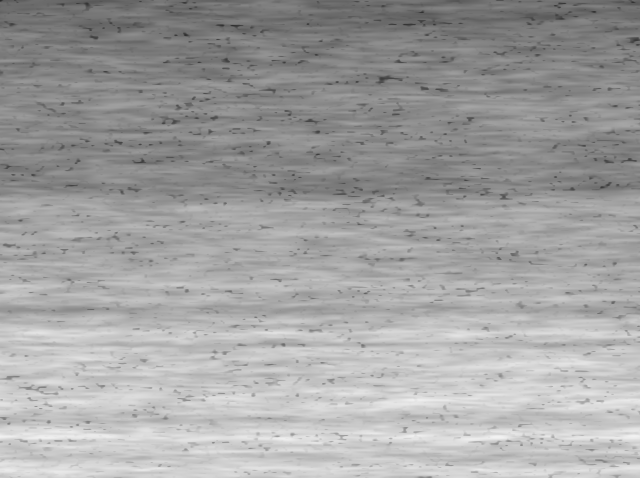
Give the GLSL for this texture, as a WebGL 2 fragment shader.

```glsl
#version 300 es
precision highp float;

uniform vec2 u_resolution;
out vec4 outColor;

#define FIBRE_SCALE vec2(38.0, 210.0)
#define STREAK_SCALE vec2(13.0, 125.0)
#define CLUSTER_SCALE vec2(17.0, 80.0)
#define DOT_SCALE vec2(130.0, 225.0)
#define PATCH_SCALE vec2(4.0, 22.0)
#define FIBRE_GAIN 0.045
#define STREAK_GAIN 0.050
#define CLUSTER_GAIN 0.032
#define DOT_GAIN 0.230
#define PATCH_GAIN 0.016
#define ROW_GAIN 0.018
#define BAND_COUNT 11

// Horizontal bands: height, half width, brightness change
const vec3 BANDS[BAND_COUNT] = vec3[](
  vec3(0.403, 0.010,  0.045), vec3(0.352, 0.013, -0.085),
  vec3(0.302, 0.011,  0.050), vec3(0.279, 0.006, -0.060),
  vec3(0.212, 0.008, -0.045), vec3(0.176, 0.007,  0.025),
  vec3(0.157, 0.006,  0.040), vec3(0.125, 0.014, -0.075),
  vec3(0.087, 0.008,  0.080), vec3(0.046, 0.012, -0.055),
  vec3(0.018, 0.007,  0.045));

float hash(vec2 p) {
  return fract(sin(dot(p, vec2(127.1, 311.7))) * 43758.5453);
}

// Smooth noise along one row, shifted so that rows never line up
float rowNoise(float x, float row) {
  x += 50.0 * hash(vec2(7.0, row));
  float cell = floor(x);
  float f = fract(x);
  f = f * f * (3.0 - 2.0 * f);
  return mix(hash(vec2(cell, row)), hash(vec2(cell + 1.0, row)), f);
}

// Noise in -1..1 built from blended rows
float noise(vec2 p) {
  float row = floor(p.y);
  float f = fract(p.y);
  f = f * f * (3.0 - 2.0 * f);
  return 2.0 * mix(rowNoise(p.x, row), rowNoise(p.x, row + 1.0), f) - 1.0;
}

// One minus a smooth step: rises as y falls
float below(float low, float high, float y) {
  return 1.0 - smoothstep(low, high, y);
}

// Broad vertical gradient with a soft shelf near y = 0.59
float baseTone(float y, float shelfShift) {
  float tone = 0.410 + 0.125 * below(0.77, 1.03, y);
  tone -= 0.025 * below(0.61, 0.72, y);
  tone += 0.120 * below(0.570, 0.607, y + shelfShift);
  return tone + 0.165 * below(0.17, 0.50, y);
}

float bandTone(float y) {
  float tone = 0.0;
  for (int i = 0; i < BAND_COUNT; i++) {
    float d = (y - BANDS[i].x) / BANDS[i].y;
    tone += BANDS[i].z * exp(-d * d);
  }
  return tone;
}

void main() {
  vec2 uv = gl_FragCoord.xy / u_resolution;

  // Large shapes
  float shelfShift = 0.007 * noise(vec2(uv.x * 4.0, 3.0));
  float tone = baseTone(uv.y, shelfShift) + bandTone(uv.y);

  // Full-width lines, stronger toward the bottom
  float rows = noise(vec2(0.5, uv.y * 110.0 + 17.0));
  tone += ROW_GAIN * rows * mix(0.3, 1.0, below(0.3, 0.6, uv.y));

  // Patches and long streaks, gently tilted by a slow warp
  vec2 grain = uv + vec2(0.0, 0.002 * sin(uv.x * 17.0 + uv.y * 40.0));
  tone += PATCH_GAIN * noise(uv * PATCH_SCALE + 5.0);
  tone += STREAK_GAIN * noise(grain * STREAK_SCALE + 11.0);
  tone += FIBRE_GAIN * noise(grain * FIBRE_SCALE + 23.0);

  // Dark dots gathered inside dim clusters
  float cluster = smoothstep(-0.2, 0.7, noise(grain * CLUSTER_SCALE + 41.0));
  float dots = smoothstep(0.25, 1.0, noise(grain * DOT_SCALE + 67.0));
  tone += CLUSTER_GAIN * (0.4 - cluster);
  tone -= DOT_GAIN * dots * (0.15 + 0.85 * cluster) - 0.012;

  outColor = vec4(vec3(clamp(tone, 0.0, 0.95)), 1.0);
}
```
